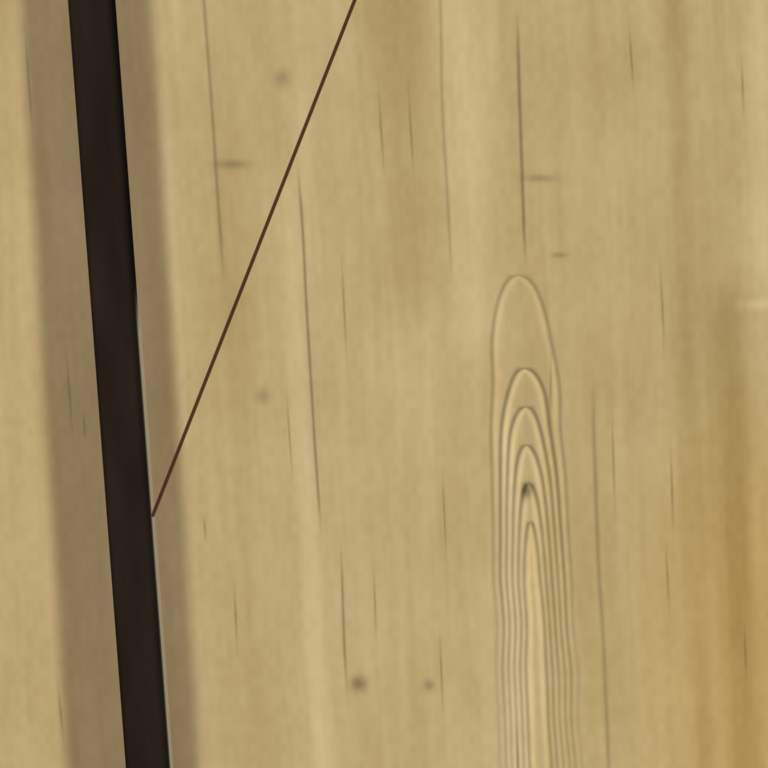
A WebGL 1 fragment shader for this texture:

```glsl
precision highp float;
// Pale wooden boards with a dark slanted gap and a thin wire across them.
// Stretched value noise follows a leaning grain coordinate; arch curves,
// streaks and knots are layered on it, then shadows, gap and wire.
uniform vec2 u_resolution;

float hash(vec2 p) {
  p = fract(p * vec2(0.1031, 0.1137));
  p += dot(p, p.yx + 33.33);
  return fract((p.x + p.y) * p.x * 7.31 + p.y * 13.7);
}

float noise(vec2 p) {
  vec2 i = floor(p), f = fract(p);
  f = f * f * (3.0 - 2.0 * f);
  return mix(mix(hash(i), hash(i + vec2(1, 0)), f.x),
             mix(hash(i + vec2(0, 1)), hash(i + vec2(1, 1)), f.x), f.y);
}

float fbm(vec2 p) {
  float sum = 0.0, amp = 0.5;
  for (int i = 0; i < 4; i++) {
    sum += amp * noise(p);
    p = p * 2.03 + 17.0;
    amp *= 0.5;
  }
  return sum;
}

// Soft vertical band around x, fading in and out between low and high
float streak(vec2 g, float x, float low, float high, float width) {
  float d = (g.x - x) / width;
  return exp(-d * d) * smoothstep(low - 0.04, low + 0.04, g.y)
       * (1.0 - smoothstep(high - 0.04, high + 0.04, g.y));
}

float spot(vec2 p, vec2 center, vec2 size) {
  vec2 d = (p - center) / size;
  return exp(-dot(d, d));
}

// Nested arches of the growth rings, with a small dark core
float arches(vec2 p) {
  float x = p.x - 0.677 - 0.044 * (0.642 - p.y) + 0.005 * (noise(p * vec2(9, 16)) - 0.5);
  float sum = 1.3 * spot(p, vec2(0.686, 0.361), vec2(0.007, 0.01));
  for (int i = 0; i < 6; i++) {
    float n = float(i);
    float apex = i == 0 ? 0.642 : 0.571 - 0.05 * n;
    float width = 0.056 - 0.008 * n;
    float d = max(apex - p.y, 0.0005);
    float leg = width * sqrt(d / (d + 0.1));
    float slope = width * 0.05 / (sqrt(d) * pow(d + 0.1, 1.5));
    float dist = (abs(x) - leg) / sqrt(1.0 + slope * slope);
    float line = spot(vec2(dist, 0), vec2(0), vec2(0.0028)) - 0.5 * spot(vec2(dist, 0), vec2(-0.006, 0), vec2(0.004));
    float fade = 1.0 - 0.6 * smoothstep(0.15, 0.6, d);
    sum += line * fade * smoothstep(-0.003, 0.003, apex - p.y) * (i == 0 ? 0.5 : 0.8);
  }
  return sum;
}

// Short random dashes scattered along the grain
float flecks(vec2 g) {
  float sum = 0.0;
  for (int i = 0; i < 24; i++) {
    float n = float(i) + 3.0;
    vec2 c = vec2(hash(vec2(n, 7.0 * n)), hash(vec2(n * 5.0, 31.0 + n)));
    sum += 0.5 * spot(g, c, vec2(0.0018, 0.008 + 0.05 * hash(vec2(n * 3.0, 91))));
  }
  return sum;
}

void main() {
  vec2 p = gl_FragCoord.xy / u_resolution;
  float px = 1.0 / min(u_resolution.x, u_resolution.y), down = 1.0 - p.y;
  vec2 g = vec2(p.x - mix(0.072, 0.035, smoothstep(0.3, 0.7, p.x)) * down, p.y);
  g.x += 0.006 * (noise(p * vec2(5, 7)) - 0.5);

  // Broad tone and grain
  float tone = 0.56 + 0.75 * (fbm(g * vec2(14, 1.6)) - 0.47);
  tone += 0.45 * (fbm(g * vec2(75, 4) + 9.0) - 0.47) + 0.4 * (fbm(p * 10.0 + 40.0) - 0.47);
  tone += 0.2 * (noise(p * vec2(130, 80)) - 0.5);
  // Light bands, then dark bands
  tone += 0.4 * (streak(g, 0.355, -0.1, 0.78, 0.016) + streak(g, 0.605, 0.55, 1.1, 0.035));
  tone += 0.4 * (streak(g, 0.64, -0.1, 0.46, 0.012) + streak(g, 0.985, 0.63, 1.1, 0.02));
  tone -= 0.4 * (streak(g, 0.52, 0.6, 1.1, 0.045) + streak(g, 0.88, -0.1, 1.1, 0.014));
  tone += 0.45 * spot(p, vec2(0.99, 0.604), vec2(0.03, 0.007)) - 0.65 * streak(g, 0.935, -0.1, 0.62, 0.022);
  // Narrow grain lines, arches and knots
  float dark = arches(p) + flecks(g) + 0.75 * streak(g, 0.372, 0.33, 0.76, 0.0022);
  dark += 0.55 * streak(g, 0.264, 0.66, 1.1, 0.0025) + 0.75 * streak(g, 0.672, 0.68, 0.96, 0.0025);
  dark += 0.4 * streak(g, 0.571, 0.66, 1.1, 0.0025) + 0.65 * streak(g, 0.399, 0.12, 0.27, 0.0022);
  dark += 0.45 * streak(g, 0.755, -0.1, 0.48, 0.003) + 0.9 * spot(p, vec2(0.467, 0.11), vec2(0.01));
  dark += 0.6 * (spot(p, vec2(0.559, 0.108), vec2(0.007)) + spot(p, vec2(0.302, 0.786), vec2(0.022, 0.006)));
  dark += 0.5 * (spot(p, vec2(0.367, 0.898), vec2(0.011)) + spot(p, vec2(0.703, 0.768), vec2(0.02, 0.005)));
  dark += 0.5 * (spot(p, vec2(0.342, 0.484), vec2(0.01)) + spot(p, vec2(0.728, 0.668), vec2(0.01, 0.004)));
  vec3 color = mix(vec3(0.67, 0.575, 0.385), vec3(0.785, 0.695, 0.515), clamp(tone, -0.4, 1.3));
  color *= 1.0 - 0.3 * clamp(dark, -0.4, 1.6);
  color *= 1.0 - vec3(0, 0.04, 0.16) * smoothstep(0.7, 1.0, p.x) * (1.0 - smoothstep(0.2, 0.7, p.y));

  // Shadows on both sides of the gap
  float left = 0.0885 + 0.0755 * down, right = 0.15 + 0.074 * down;
  float shade = p.x < right ? smoothstep(0.015, 0.04, p.x - 0.06 * down)
                            : 1.0 - smoothstep(0.185, 0.21, p.x - 0.062 * down);
  color *= 1.0 - vec3(0.25, 0.265, 0.25) * shade;

  // Gap with black rims and a lit lip
  float inside = smoothstep(-px, px, p.x - left) * smoothstep(-px, px, right - p.x);
  vec3 gap = vec3(0.155, 0.125, 0.095) + 0.05 * (fbm(g * vec2(40, 8)) - 0.45);
  gap *= 1.0 - 0.65 * streak(p, right, -1.0, 2.0, 0.007) - 0.3 * streak(p, left, -1.0, 2.0, 0.003);
  color = mix(color, gap, inside);
  color = mix(color, vec3(0.78, 0.73, 0.61), 0.7 * streak(p, right - 0.001, -1.0, 0.6, 0.0022));

  // Wire
  vec2 foot = vec2(0.199, 0.329), span = vec2(0.263, 0.671);
  float wire = length(p - foot - span * clamp(dot(p - foot, span) / dot(span, span), 0.0, 1.1));
  color = mix(color, vec3(0.25, 0.15, 0.1), 0.9 - 0.9 * smoothstep(0.0022 - px, 0.0022 + px, wire));
  gl_FragColor = vec4(clamp(color, 0.0, 1.0), 1.0);
}
```
